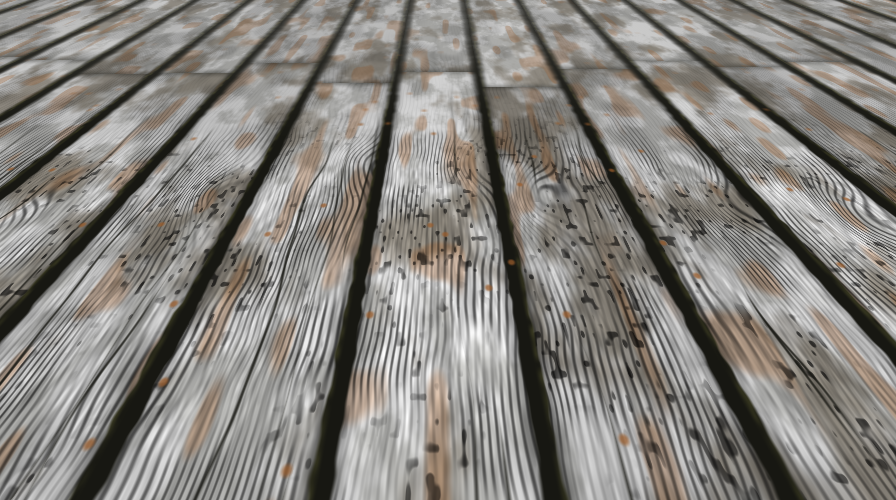
This texture is drawn by a WebGL 1 fragment shader. Its source:

```glsl
precision highp float;
uniform vec2 u_resolution;

#define VANISH vec2(0.488, 1.293)
#define PITCH 0.2045
#define DEPTH 5.0
#define GAP_HALF 0.047
#define RINGS 23.0
#define JOINT 11.4
#define PALE vec3(0.83, 0.83, 0.83)
#define SILVER vec3(0.68, 0.68, 0.67)
#define BROWN vec3(0.47, 0.44, 0.39)
#define SHADOW vec3(0.09, 0.09, 0.07)
#define MOSS vec3(0.23, 0.23, 0.13)
#define RUST vec3(0.60, 0.36, 0.17)

float hash(vec2 p) {
  vec3 q = fract(p.xyx * 0.1031);
  q += dot(q, q.yzx + 33.33);
  return fract((q.x + q.y) * q.z);
}

float noise(vec2 p) {
  vec2 i = floor(p), f = fract(p);
  f = f * f * (3.0 - 2.0 * f);
  vec2 e = vec2(0.0, 1.0);
  return mix(mix(hash(i), hash(i + e.yx), f.x),
             mix(hash(i + e), hash(i + e.yy), f.x), f.y);
}

float fbm(vec2 p) {
  float sum = 0.0, amp = 0.53;
  for (int i = 0; i < 4; i++) {
    sum += amp * noise(p);
    p = p * 2.1 + 13.7;
    amp *= 0.5;
  }
  return sum;
}

// Contrast left in a pattern of this frequency after blurring
float keep(float blur, float freq) {
  float k = 3.0 * blur * freq;
  return 1.0 / (1.0 + k * k);
}

// Soft band: 1 inside the half width, 0 outside
float band(float dist, float halfWidth, float blur) {
  return 1.0 - smoothstep(halfWidth - blur, halfWidth + blur, dist);
}

void main() {
  vec2 p = gl_FragCoord.xy / u_resolution;

  // Perspective floor: one plank per unit across, distance along
  float drop = VANISH.y - p.y;
  float across = (p.x - VANISH.x) / (PITCH * drop);
  float along = DEPTH / drop;

  // Lens blur plus pixel footprint, in floor units
  float lens = 0.0055 * smoothstep(0.62, 1.0, p.y) + 0.0012 * smoothstep(0.22, 0.0, p.y);
  float soft = lens + 0.7 / u_resolution.x;
  float blurX = soft / (PITCH * drop);
  float blurY = soft * DEPTH / (drop * drop) * u_resolution.x / u_resolution.y;

  // Plank identity, changing at the butt joint
  float plank = floor(across + 0.5);
  float local = across - plank;
  float joint = JOINT + 1.8 * (hash(vec2(plank, 4.0)) - 0.5);
  float piece = plank + 31.0 * step(joint, along);
  vec2 seed = vec2(piece * 17.3, piece * 5.9);
  vec2 wood = vec2(local, along) + seed;

  // Weathered base tones
  float wear = fbm(wood * vec2(2.6, 0.9));
  float stain = fbm(wood * vec2(5.0, 1.7) + 40.0);
  vec3 col = mix(SILVER, PALE, smoothstep(0.34, 0.62, stain));
  col = mix(col, BROWN, 0.75 * smoothstep(0.47, 0.72, wear));
  col = mix(col, RUST, 0.35 * smoothstep(0.66, 0.82, noise(wood * vec2(7.0, 1.3) + 9.0)));
  col *= 0.97 + 0.16 * (hash(seed + 2.0) - 0.5);

  // Growth rings bent around knots
  float cell = floor(along / 5.0);
  vec2 knot = vec2(hash(vec2(piece, cell)), hash(vec2(cell, piece + 8.0))) - 0.5;
  vec2 q = vec2(local - 0.7 * knot.x, 0.35 * (mod(along, 5.0) - 2.5 - 1.6 * knot.y));
  float ring = local * RINGS + 4.5 * noise(wood * vec2(2.0, 0.45))
             + 0.8 * noise(wood * vec2(6.0, 2.5)) + 5.0 * exp(-18.0 * dot(q, q));
  float groove = smoothstep(0.35, 0.95, abs(fract(ring) - 0.5) * 2.0);
  float strength = 0.2 + 0.6 * smoothstep(0.3, 0.7, noise(wood * vec2(4.0, 1.4) + 21.0));
  col *= 1.0 - 0.75 * strength * mix(0.32, groove, keep(blurX, RINGS));

  // Fine fibres and weather pits
  float fibre = noise(wood * vec2(62.0, 5.0)) - 0.5;
  col *= 1.0 + 0.42 * fibre * keep(blurX, 40.0);
  float pit = smoothstep(0.70, 0.88, noise(wood * vec2(32.0, 10.0)));
  float pitted = smoothstep(0.36, 0.62, wear);
  col *= 1.0 - 0.65 * pit * pitted * keep(blurX, 20.0) * keep(blurY, 5.0);

  // Long drying cracks
  for (int i = 0; i < 3; i++) {
    vec2 key = vec2(piece + 3.0, float(i) * 7.0 + 1.0);
    float wander = 0.09 * (noise(vec2(along * 1.1, key.x + key.y)) - 0.5);
    float open = smoothstep(0.42, 0.75, noise(vec2(along * 0.6, key.x * 3.0 + key.y)));
    float dist = abs(local - 0.75 * (hash(key) - 0.5) - wander);
    float crack = band(dist, 0.008 * open, blurX + 0.003);
    col = mix(col, SHADOW, 0.85 * crack * open * keep(blurX, 16.0));
  }

  // Butt joint and worn plank edges
  float jointLine = band(abs(along - joint), 0.06, blurY + 0.02);
  col = mix(col, SHADOW, 0.55 * jointLine);
  float edge = 0.5 - abs(local);
  col *= 1.0 - 0.3 * (1.0 - smoothstep(0.04, 0.13, edge));

  // Ragged gaps with a mossy side wall facing the viewer
  float ragged = 0.022 * (noise(vec2(along * 7.0, plank + sign(local) * 0.3)) - 0.5);
  float gap = band(edge + ragged, GAP_HALF + 0.006 * abs(across), blurX + 0.006);
  float wall = step(local * across, 0.0) * smoothstep(0.012, 0.05, edge);
  float moss = wall * noise(vec2(across * 30.0, along * 9.0));
  col = mix(col, mix(SHADOW, MOSS, moss), gap);

  // Scattered leaf crumbs
  vec2 grid = vec2(across * 11.0, along * 6.0);
  vec2 id = floor(grid);
  vec2 jitter = 0.4 * (vec2(hash(id + 5.0), hash(id + 11.0)) - 0.5);
  float crumb = band(length(fract(grid) - 0.5 - jitter), 0.24, 0.08 + 11.0 * blurX);
  col = mix(col, RUST, 0.75 * crumb * step(0.985, hash(id)) * keep(blurX, 9.0));

  // Pale haze toward the far end
  col = mix(col, SILVER, 0.16 * smoothstep(0.7, 1.0, p.y));
  gl_FragColor = vec4(clamp(col, 0.0, 1.0), 1.0);
}
```
